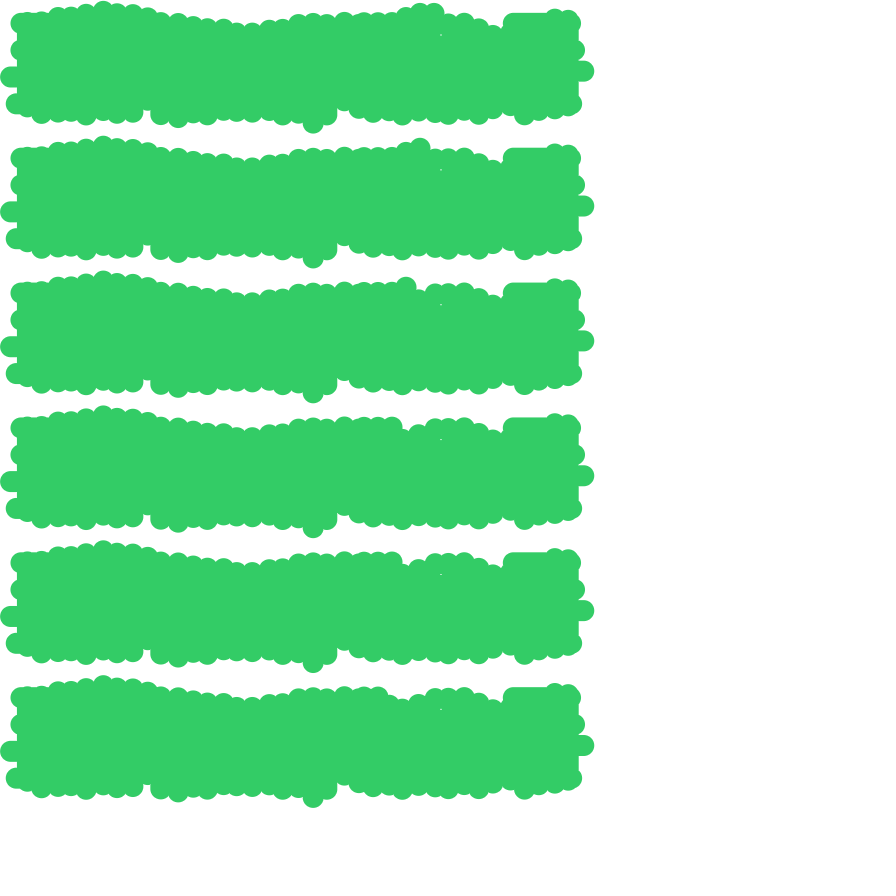
This pattern is drawn by a three.js fragment shader. Its source:

```glsl
varying vec2 vUv;

// Bell curve around a centre
float bell(float x, float centre, float width) {
  float t = (x - centre) / width;
  return exp(-t * t);
}

float capsule(vec2 p, vec2 a, vec2 b, float radius) {
  vec2 ab = b - a;
  float t = clamp(dot(p - a, ab) / dot(ab, ab), 0.0, 1.0);
  return length(p - a - ab * t) - radius;
}

float wobble(float i) {
  return sin(i * 2.3) + 0.6 * sin(i * 5.1 + 1.0);
}

// Upper and lower outlines, measured down from the top of a band
float topEdge(float x) {
  return 10.0 - 9.0 * bell(x, 90.0, 35.0) + 9.0 * bell(x, 210.0, 45.0)
    + 10.0 * bell(x, 342.0, 25.0) + 11.0 * bell(x, 430.0, 25.0)
    - 3.0 * bell(x, 490.0, 20.0);
}

float bottomEdge(float x) {
  return 105.5 - 3.0 * bell(x, 20.0, 15.0) - 9.0 * bell(x, 125.0, 8.0)
    + 5.0 * bell(x, 153.0, 10.0) - 3.0 * bell(x, 208.0, 8.0)
    + 9.5 * bell(x, 268.0, 9.0) - 8.5 * bell(x, 298.0, 13.0)
    - 8.0 * bell(x, 431.0, 9.0) - 7.0 * bell(x, 488.0, 15.0);
}

float band(vec2 p, float row) {
  const float radius = 9.0;
  float d = 1000.0;

  // Upright strokes with scalloped ends
  for (int i = 0; i < 37; i++) {
    float n = float(i);
    float x = 23.0 + 12.92 * n + 0.9 * wobble(n + 4.0);
    float top = max(topEdge(x) + wobble(n), 0.5) + radius;
    float bottom = bottomEdge(x) + 1.3 * wobble(n * 1.7 + 2.0) - radius;
    d = min(d, capsule(p, vec2(x, top), vec2(x, bottom), radius));
  }

  // Lobes on the left and right sides
  for (int j = 0; j < 4; j++) {
    float y = 20.0 + 23.0 * float(j);
    float left = 9.0 - 9.0 * bell(y, 67.0, 10.0) - 4.0 * bell(y, 89.0, 8.0);
    float right = 498.0 + 12.0 * bell(y, 62.0, 17.0);
    float rightY = y - 5.0 * bell(y, 66.0, 10.0);
    d = min(d, capsule(p, vec2(left + radius, y), vec2(60.0, y), radius));
    d = min(d, capsule(p, vec2(440.0, rightY), vec2(right - radius, rightY), radius));
  }

  // Raised ridge, shorter in each lower band
  float ridgeEnd = 376.0 - 10.0 * row;
  for (int k = 0; k < 6; k++) {
    float x = 312.0 + 12.0 * float(k);
    if (x <= ridgeEnd) {
      float y = 10.5 - 8.0 * smoothstep(334.0, 360.0, x) + radius;
      d = min(d, capsule(p, vec2(x, y), vec2(x, 50.0), radius));
    }
  }

  // Pinhole
  return max(d, 0.5 - length(p - vec2(378.0, 30.0)));
}

void main() {
  // The canvas spans 768 units, y measured downwards
  vec2 p = vec2(vUv.x, 1.0 - vUv.y) * 768.0;
  float row = floor(p.y / 115.6);
  p.y -= row * 115.6;

  float pixel = max(fwidth(vUv.x) * 768.0, 0.0001);
  float paint = clamp(0.5 - band(p, row) / pixel, 0.0, 1.0) * step(row, 5.5);
  gl_FragColor = vec4(mix(vec3(1.0), vec3(0.2, 0.8, 0.4), paint), 1.0);
}
```
